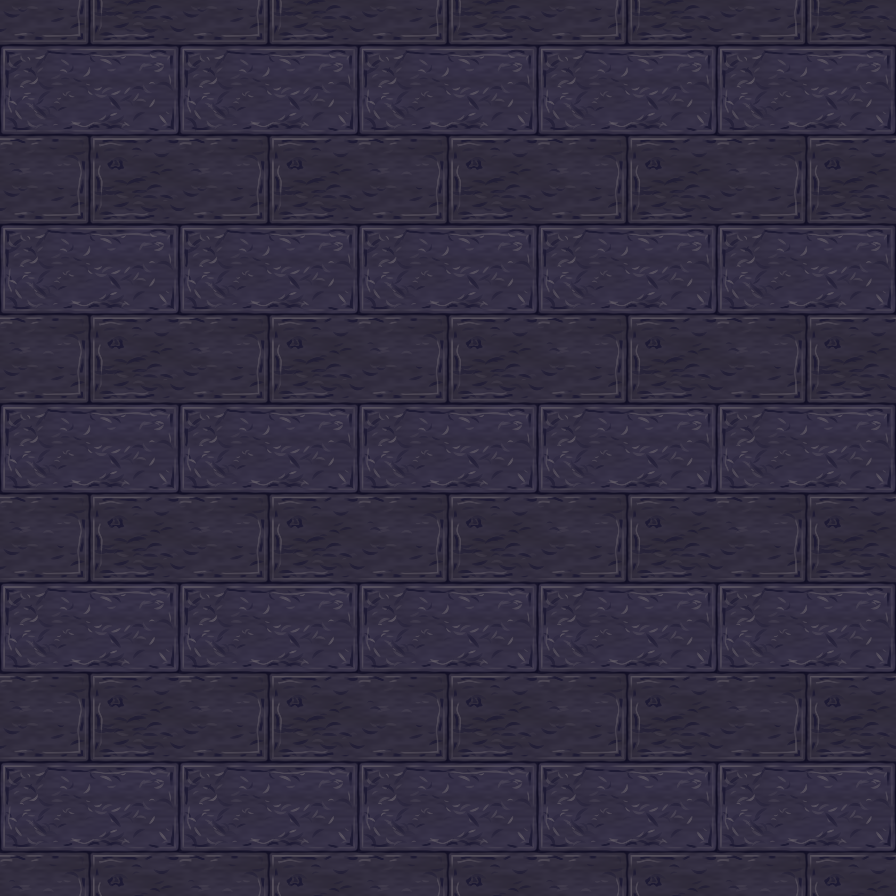
Give the GLSL for this texture, as a WebGL 2 fragment shader.

```glsl
#version 300 es
precision highp float;
// Dusky violet brick wall: smooth courses alternate with flecked ones, in brushed paint.
uniform vec2 u_resolution;
out vec4 fragColor;

const float REPEATS = 5.0;              // pairs of courses, and bricks per course
const float COURSE_SHIFT = 0.247;       // height of the first bed joint, in repeats
const vec2 BRICK = vec2(1.0, 0.5);
const vec3 FLECKED_BASE = vec3(0.205, 0.185, 0.270);
const vec3 SMOOTH_BASE = vec3(0.196, 0.177, 0.246);
const vec3 JOINT = vec3(0.055, 0.046, 0.135);
const vec3 SHADE = vec3(0.112, 0.100, 0.200);
const vec3 SHINE = vec3(0.400, 0.375, 0.410);

float hash(vec2 p) {
    vec3 q = fract(vec3(p.xyx) * 0.1031);
    q += dot(q, q.yzx + 33.33);
    return fract((q.x + q.y) * q.z);
}

float noise(vec2 p) {
    vec2 i = floor(p), f = fract(p);
    f = f * f * (3.0 - 2.0 * f);
    float low = mix(hash(i), hash(i + vec2(1, 0)), f.x);
    float high = mix(hash(i + vec2(0, 1)), hash(i + vec2(1, 1)), f.x);
    return mix(low, high, f.y);
}

// Signed distance to a rounded box, negative inside
float roundBox(vec2 p, vec2 halfSize, float radius) {
    vec2 q = abs(p) - halfSize + radius;
    return length(max(q, 0.0)) + min(max(q.x, q.y), 0.0) - radius;
}

float band(float d, float centre, float halfWidth, float aa) {
    return 1.0 - smoothstep(halfWidth - 0.4 * aa, halfWidth + 0.6 * aa, abs(d - centre));
}

// Tapered, bent brush mark centred on the origin
float dab(vec2 p, float angle, vec2 size, float bend, float aa) {
    float c = cos(angle), s = sin(angle);
    vec2 q = vec2(c * p.x + s * p.y, c * p.y - s * p.x);
    float along = q.x / size.x;
    float taper = sqrt(max(1.0 - along * along, 0.0));
    return taper * band(q.y, bend * size.x * along * along, size.y * taper, aa);
}

// Scattered marks over one brick
float dabs(vec2 p, int count, float seed, float tilt, vec2 size, float aa) {
    float cover = 0.0;
    for (int i = 0; i < count; i++) {
        vec2 key = vec2(float(i) * 3.7 + 1.0, seed);
        vec2 place = vec2(hash(key), hash(key + 17.3));
        vec2 centre = mix(vec2(0.05), BRICK - 0.05, place);
        float angle = (hash(key + 41.9) - 0.5) * 2.0 * tilt;
        float scale = mix(0.4, 1.2, hash(key + 63.1));
        float bend = (hash(key + 87.7) - 0.5) * 1.0;
        float strength = mix(0.25, 1.0, hash(key + 101.3));
        cover = max(cover, strength * dab(p - centre, angle, size * scale, bend, aa));
    }
    return cover;
}

// Small irregular dent
float knot(vec2 p, float aa) {
    vec2 q = p + (vec2(noise(p * 40.0 + 9.0), noise(p * 40.0 + 31.0)) - 0.5) * 0.03;
    float r = length(q * vec2(0.8, 1.0));
    float broken = smoothstep(0.3, 0.65, noise(p * 30.0 + 20.0));
    return max(band(r, 0.030, 0.006, aa) * broken, 0.5 * band(r, 0.0, 0.012, aa));
}

vec3 brickColor(vec2 p, float flecked, float aa) {
    float seed = 7.0 + 23.0 * flecked;
    // Broad horizontal brushing
    float wash = noise(p * vec2(5.0, 17.0) + seed);
    float grain = noise(p * vec2(22.0, 66.0) + seed * 2.0);
    vec3 color = mix(SMOOTH_BASE, FLECKED_BASE, flecked);
    color += (wash - 0.5) * vec3(0.022, 0.020, 0.040) + (grain - 0.5) * 0.030;

    // Shadow and light marks
    float tilt = mix(0.30, 1.0, flecked);
    float dark = dabs(p, 40, seed, tilt, vec2(0.046, 0.008), aa);
    float light = dabs(p, int(mix(18.0, 62.0, flecked)), seed + 50.0, tilt, vec2(0.031, 0.006), aa);
    color = mix(color, SHADE, dark * mix(0.85, 0.78, flecked));
    color = mix(color, SHINE, light * mix(0.26, 0.72, flecked));
    color = mix(color, SHADE, knot(p - vec2(0.145, 0.34), aa) * (1.0 - flecked));

    // Worn rim: thin shine on the arris, scattered shade and scratches within it
    float inside = -roundBox(p - 0.5 * BRICK, 0.5 * BRICK, 0.022);
    float wander = inside + (noise(p * 17.0 + seed) - 0.5) * 0.026;
    float wear = noise(p * 13.0 + seed * 3.0);
    float chips = noise(p * 21.0 + seed * 5.0);
    float upperLeft = smoothstep(-0.25, 0.35, p.y - 0.5 * p.x);
    float groove = band(wander, 0.038, 0.006, aa) * smoothstep(0.45, 0.70, chips);
    float scratch = band(wander, 0.056, 0.004, aa) * smoothstep(0.55, 0.75, wear);
    float rim = band(inside, 0.023, 0.004, aa) * mix(0.28, 0.66, upperLeft);
    color = mix(color, SHADE, groove * 0.95);
    color = mix(color, SHINE, scratch * 0.5);
    color = mix(color, SHINE, rim * smoothstep(0.15, 0.6, wear));

    // Thin recessed joint, uneven in depth
    float joint = 1.0 - smoothstep(0.0, 0.009 + 0.4 * aa, inside + (chips - 0.5) * 0.005);
    return mix(color, JOINT, joint * mix(0.75, 1.0, wear));
}

void main() {
    vec2 uv = gl_FragCoord.xy / u_resolution;
    float aa = REPEATS / min(u_resolution.x, u_resolution.y);
    vec2 wall = uv * REPEATS - vec2(0.0, COURSE_SHIFT);
    float course = floor(wall.y / BRICK.y);
    float flecked = 1.0 - mod(course, 2.0);
    // Running bond: smooth courses move by half a brick
    vec2 local = vec2(fract(wall.x - 0.5 * (1.0 - flecked)), wall.y - course * BRICK.y);
    fragColor = vec4(brickColor(local, flecked, aa), 1.0);
}
```
